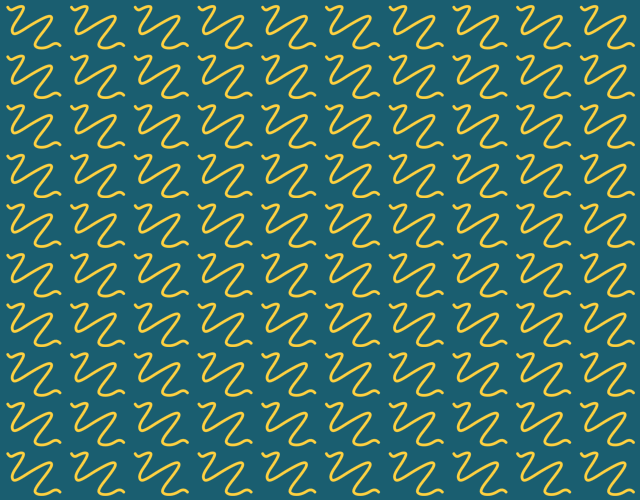
Write a WebGL 2 fragment shader that draws this pattern.

```glsl
#version 300 es
precision highp float;

uniform vec2 u_resolution;
out vec4 outColor;

const vec3 TEAL = vec3(0.102, 0.369, 0.439);
const vec3 YELLOW = vec3(1.0, 0.82, 0.25);

const float CANVAS_HEIGHT = 900.0;        // design units from top to bottom
const vec2 PITCH = vec2(114.7, 89.3);     // ten repeats across and down
const float HALF_WIDTH = 2.5;
const int CURVE_STEPS = 6;

// Control points of the squiggle, y pointing down from the tile corner
const int POINT_COUNT = 18;
const vec2 SQUIGGLE[POINT_COUNT] = vec2[](
    vec2(14.0, 13.0), vec2(18.0, 20.0), vec2(29.0, 14.0),
    vec2(38.0, 11.0), vec2(44.0, 13.0), vec2(37.0, 27.0),
    vec2(21.0, 50.0), vec2(23.0, 62.0), vec2(34.0, 59.0),
    vec2(60.0, 42.0), vec2(88.0, 27.5), vec2(95.0, 32.0),
    vec2(85.0, 48.0), vec2(61.0, 78.0), vec2(66.0, 86.5),
    vec2(84.0, 86.5), vec2(102.0, 75.0), vec2(108.0, 82.0));

float segmentDistance(vec2 p, vec2 a, vec2 b) {
    vec2 pa = p - a;
    vec2 ba = b - a;
    return length(pa - ba * clamp(dot(pa, ba) / dot(ba, ba), 0.0, 1.0));
}

vec2 bezierPoint(vec2 a, vec2 b, vec2 c, float t) {
    return mix(mix(a, b, t), mix(b, c, t), t);
}

float bezierDistance(vec2 p, vec2 a, vec2 b, vec2 c) {
    float nearest = 1e5;
    vec2 previous = a;
    for (int i = 1; i <= CURVE_STEPS; i++) {
        vec2 next = bezierPoint(a, b, c, float(i) / float(CURVE_STEPS));
        nearest = min(nearest, segmentDistance(p, previous, next));
        previous = next;
    }
    return nearest;
}

// Smooth spline: quadratic arcs joined at the midpoints of the control polygon
float squiggleDistance(vec2 p) {
    float nearest = 1e5;
    vec2 start = SQUIGGLE[0];
    for (int i = 1; i < POINT_COUNT - 1; i++) {
        vec2 control = SQUIGGLE[i];
        vec2 following = SQUIGGLE[i + 1];
        vec2 end = i == POINT_COUNT - 2 ? following : 0.5 * (control + following);
        nearest = min(nearest, bezierDistance(p, start, control, end));
        start = end;
    }
    return nearest;
}

float strokeMask(float dist, float halfWidth, float softness) {
    return 1.0 - smoothstep(halfWidth - softness, halfWidth + softness, dist);
}

void main() {
    // Canvas position in design units, measured from the top left
    float unitsPerPixel = CANVAS_HEIGHT / u_resolution.y;
    vec2 position = vec2(gl_FragCoord.x, u_resolution.y - gl_FragCoord.y) * unitsPerPixel;

    // Repeat the tile and ink the stroke
    vec2 tile = mod(position, PITCH);
    float ink = strokeMask(squiggleDistance(tile), HALF_WIDTH, 0.75 * unitsPerPixel);
    outColor = vec4(mix(TEAL, YELLOW, ink), 1.0);
}
```
